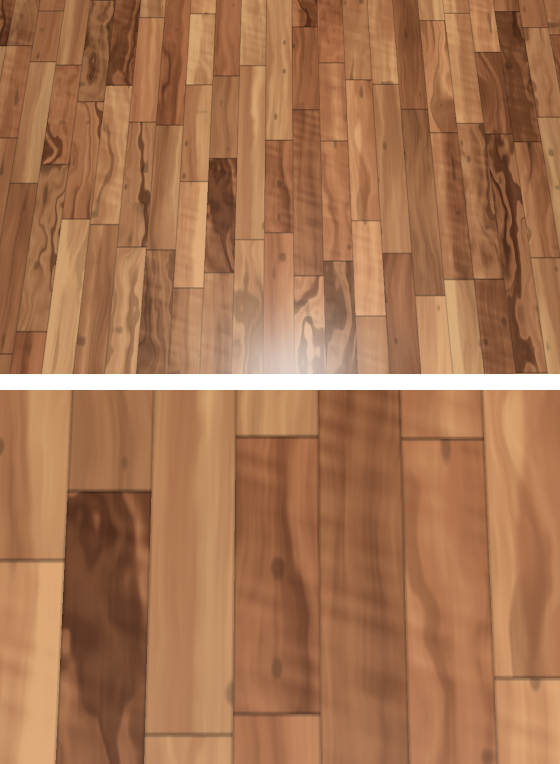
Top, the full canvas; bottom, a detail of the centre.
Give the GLSL for this texture, as a WebGL 1 fragment shader.

```glsl
precision highp float;
uniform vec2 u_resolution;

float hash(vec2 p) {
  return fract(sin(dot(p, vec2(127.1, 311.7))) * 43758.5453);
}

float noise(vec2 p) {
  vec2 i = floor(p), f = fract(p);
  f = f * f * (3.0 - 2.0 * f);
  return mix(mix(hash(i), hash(i + vec2(1.0, 0.0)), f.x),
             mix(hash(i + vec2(0.0, 1.0)), hash(i + 1.0), f.x), f.y);
}

float fbm(vec2 p) {
  float sum = 0.0, gain = 0.53;
  for (int i = 0; i < 4; i++) {
    sum += gain * noise(p);
    p = p * 2.03 + 7.3;
    gain *= 0.5;
  }
  return sum;
}

// Grain of one plank; p is measured in strip widths
vec3 wood(vec2 p, float across, vec2 id) {
  float kind = hash(id + 3.1);
  float figured = smoothstep(0.45, 0.9, kind);
  p += 40.0 * vec2(hash(id + 5.7), hash(id + 9.2));

  // Growth rings bend more strongly in figured planks
  float warp = fbm(p * vec2(0.9, 0.35)) - 0.5;
  float bent = p.x + warp * mix(0.7, 2.6, figured);
  float rings = sin(bent * 15.0 + 3.0 * noise(p * vec2(1.5, 0.3)));
  float streaks = fbm(vec2(bent * 4.0, p.y * 0.18)) - 0.5;
  float fibre = noise(vec2(p.x * 26.0 + warp * 9.0, p.y * 0.9)) - 0.5;
  float ripple = noise(vec2(p.x * 1.6, p.y * 6.0 + p.x * 2.0)) - 0.5;

  float tone = mix(0.2, 0.82, hash(id + 1.3));
  tone += streaks * 0.5 + fibre * 0.09 + warp * 0.25;
  tone += rings * mix(0.025, 0.075, figured);
  tone += ripple * 0.16 * step(0.6, hash(id + 6.4));

  // Pale sapwood along one side
  float side = hash(id + 8.8);
  float edge = side < 0.5 ? across : 1.0 - across;
  float sap = smoothstep(0.12, -0.04, edge - 0.35 - warp * 0.6);
  tone += 0.24 * sap * step(0.55, hash(id + 2.6));

  vec3 color = mix(vec3(0.43, 0.26, 0.155), vec3(0.66, 0.45, 0.295),
                   smoothstep(0.0, 0.5, tone));
  color = mix(color, vec3(0.85, 0.67, 0.46), smoothstep(0.42, 1.05, tone));
  color = mix(color, color * vec3(1.03, 0.95, 0.94), hash(id + 4.5));

  // Dark veins and small knots
  float vein = smoothstep(0.6, 0.82, noise(vec2(bent * 5.0, p.y * 0.22 + 4.0)));
  color *= 1.0 - vein * mix(0.08, 0.4, figured) * vec3(0.85, 1.0, 1.1);
  float knot = smoothstep(0.87, 0.97, noise(p * vec2(3.0, 1.5) + 13.0));
  return color * (1.0 - 0.25 * knot);
}

vec3 floorColor(vec2 uv) {
  // Strips narrow towards the far end
  float scale = 1.0 - 0.205 * uv.y;
  float x = (uv.x - mix(0.526, 0.521, uv.y)) / (0.0565 * scale);
  float y = uv.y / scale;

  // Staggered planks of uneven length
  float column = floor(x), across = fract(x);
  float span = mix(0.34, 0.55, hash(vec2(column, 1.7)));
  float t = y / span + hash(vec2(column, 7.9));
  float cell = floor(t);
  float joint = 0.1 + 0.5 * hash(vec2(column, cell + 20.3));
  vec2 id = vec2(column, cell - step(fract(t), joint));
  vec3 color = wood(vec2(x, y * 11.8), across, id);

  // Fine seams, stronger at the plank ends
  float seam = min(across, 1.0 - across);
  float butt = abs(fract(t) - joint) * span * 11.8;
  color *= 1.0 - 0.2 * smoothstep(0.035, 0.005, seam);
  return color * (1.0 - 0.3 * smoothstep(0.045, 0.01, butt));
}

void main() {
  vec2 uv = gl_FragCoord.xy / u_resolution;

  // Four samples smooth every edge
  vec3 color = vec3(0.0);
  for (int i = 0; i < 4; i++) {
    vec2 offset = vec2(mod(float(i), 2.0), floor(float(i) / 2.0)) * 0.5 - 0.25;
    color += 0.25 * floorColor((gl_FragCoord.xy + offset) / u_resolution);
  }

  // Window light on the near floor and darker corners
  vec2 d = uv - vec2(0.52, 0.0);
  float haze = exp(-d.x * d.x / 0.11 - d.y * d.y / 0.2);
  float glow = exp(-d.x * d.x / 0.014 - d.y * d.y / 0.02);
  color *= 1.04 - 0.5 * d.x * d.x - 0.07 * d.y;
  color = mix(color, vec3(0.86, 0.76, 0.7), 0.25 * haze);
  color = mix(color, vec3(0.92, 0.89, 0.88), 0.72 * glow);
  gl_FragColor = vec4(color, 1.0);
}
```
